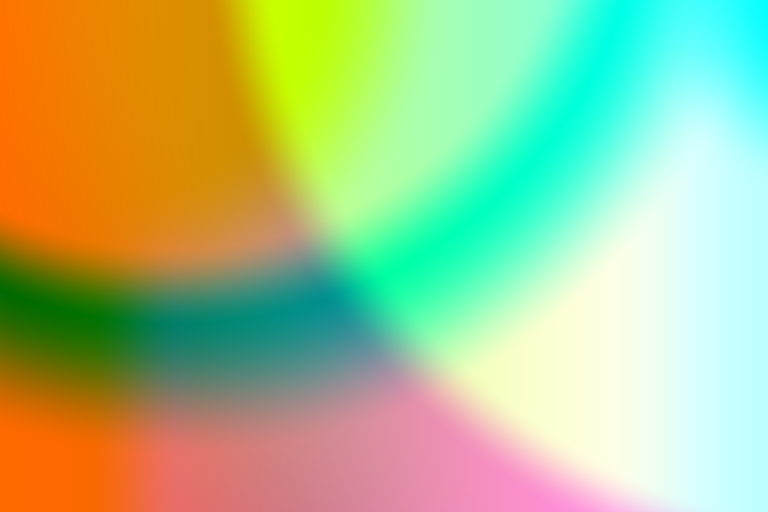
A Shadertoy shader for this background:

```glsl
// Ramp between two edges, halfway between linear and eased
float softRamp(float start, float end, float x) {
    float t = clamp((x - start) / (end - start), 0.0, 1.0);
    return mix(t, t * t * (3.0 - 2.0 * t), 0.55);
}

// Signed distance to a circle, negative inside
float circleDistance(vec2 p, vec2 center, float radius) {
    return length(p - center) - radius;
}

// Bell curve around a middle value
float bell(float x, float middle, float width) {
    float t = (x - middle) / width;
    return exp(-t * t);
}

// Red vanishes along a wide ring and in a corner glow
float redLight(vec2 p, vec2 ringCenter, float ringRadius, vec2 glowCenter) {
    float d = circleDistance(p, ringCenter, ringRadius);
    float inner = softRamp(0.0, 0.146, -d) * (1.0 - 0.41 * p.x);
    float outer = softRamp(0.0, 0.254, d) * (1.0 - 0.18 * bell(p.x, 0.586, 0.293));
    float sideFade = 1.0 - 0.25 * smoothstep(1.172, 1.5, p.x);
    float cornerFade = smoothstep(0.156, 0.459, length(p - glowCenter));
    return (d < 0.0 ? inner : outer * sideFade) * cornerFade;
}

// Green fills a large disc and dims slowly beyond its soft rim
float greenLight(vec2 p, vec2 center, float radius, float softness) {
    float d = circleDistance(p, center, radius);
    float outside = mix(0.56, 0.41, smoothstep(0.1, 0.65, d));
    return mix(1.0, outside, smoothstep(-softness, softness, d));
}

// Blue grows to the right and is cut away by a soft disc
float blueLight(vec2 p, vec2 center, float innerRadius, float outerRadius) {
    float discFade = smoothstep(innerRadius, outerRadius, length(p - center));
    float leftFade = smoothstep(0.166, 0.361, p.x);
    float rise = mix(0.42, 1.0, clamp((p.x - 0.391) / 0.976, 0.0, 1.0));
    return discFade * leftFade * rise;
}

void mainImage(out vec4 fragColor, in vec2 fragCoord) {
    vec2 p = fragCoord / iResolution.y;

    // Each colour channel is an independent field of light
    float red = redLight(p, vec2(0.342, 1.293), 0.926, vec2(1.68, 1.039));
    float green = greenLight(p, vec2(1.758, 1.195), 1.303, 0.068);
    float blue = blueLight(p, vec2(0.176, 1.059), 0.43, 0.703);

    fragColor = vec4(clamp(vec3(red, green, blue), 0.0, 1.0), 1.0);
}
```
